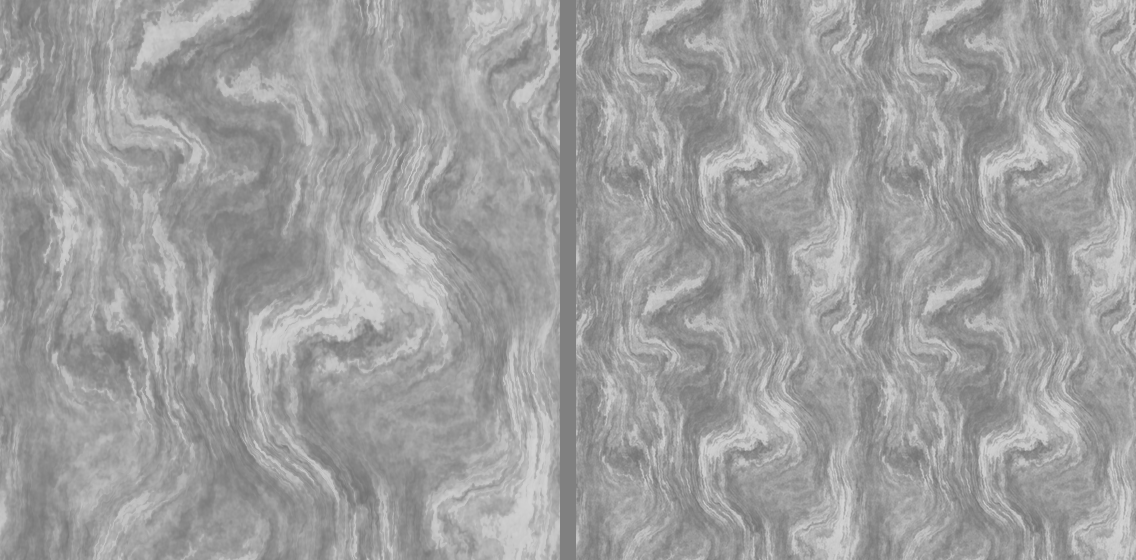
Left: one tile. Right: repeated 2 by 2.
This texture is drawn by a WebGL 2 fragment shader. Its source:

```glsl
#version 300 es
precision highp float;

uniform vec2 u_resolution;
out vec4 fragColor;

// Tone
const float MEAN_GREY = 0.627;
const float GREY_SPREAD = 0.082;
const float SOFT_LIMIT = 0.12;

// Whole numbers of noise cells across the tile
const vec2 BEND_CELLS = vec2(3.0, 3.0);
const vec2 FRAY_CELLS = vec2(24.0, 18.0);
const vec2 CLOUD_CELLS = vec2(6.0, 3.0);
const vec2 STRAND_CELLS = vec2(24.0, 6.0);
const vec2 FIBRE_CELLS = vec2(84.0, 18.0);
const vec2 GRAIN_CELLS = vec2(44.0, 36.0);

// Displacement, in tile widths
const vec2 BEND_AMOUNT = vec2(0.22, 0.07);
const vec2 FRAY_AMOUNT = vec2(0.011, 0.040);

// Layer weights
const float CLOUD_WEIGHT = 3.5;
const float STRAND_WEIGHT = 2.2;
const float FIBRE_WEIGHT = 1.7;
const float GRAIN_WEIGHT = 0.85;
const float FLAKE_WEIGHT = 1.0;

// Integer hash giving a random gradient in [-1, 1]
vec2 hashGradient(vec2 cell, uint seed) {
    uvec3 v = uvec3(uvec2(cell), seed) * 1664525u + 1013904223u;
    v.x += v.y * v.z;
    v.y += v.z * v.x;
    v.z += v.x * v.y;
    v ^= v >> 16u;
    v.x += v.y * v.z;
    v.y += v.z * v.x;
    return vec2(v.xy >> 8u) / 8388608.0 - 1.0;
}

float cornerValue(vec2 cell, vec2 offset, vec2 corner, vec2 cells, uint seed) {
    return dot(hashGradient(mod(cell + corner, cells), seed), offset - corner);
}

// Gradient noise that wraps over the unit square
float wrapNoise(vec2 p, vec2 cells, uint seed) {
    vec2 scaled = p * cells;
    vec2 cell = floor(scaled);
    vec2 f = scaled - cell;
    vec2 blend = f * f * f * (f * (f * 6.0 - 15.0) + 10.0);
    float low = mix(cornerValue(cell, f, vec2(0, 0), cells, seed),
                    cornerValue(cell, f, vec2(1, 0), cells, seed), blend.x);
    float high = mix(cornerValue(cell, f, vec2(0, 1), cells, seed),
                     cornerValue(cell, f, vec2(1, 1), cells, seed), blend.x);
    return mix(low, high, blend.y);
}

float wrapFbm(vec2 p, vec2 cells, int octaves, float gain, uint seed) {
    float sum = 0.0;
    float amplitude = 1.0;
    for (int i = 0; i < octaves; i++) {
        sum += amplitude * wrapNoise(p, cells, seed + uint(i));
        cells *= 2.0;
        amplitude *= gain;
    }
    return sum;
}

vec2 displacement(vec2 p, vec2 cells, int octaves, float gain, uint seed) {
    return vec2(wrapFbm(p, cells, octaves, gain, seed),
                wrapFbm(p, cells, octaves, gain, seed + 10u));
}

void main() {
    vec2 p = gl_FragCoord.xy / u_resolution;

    // Large bends, then ragged breaks that do not follow them
    vec2 flow = p + BEND_AMOUNT * displacement(p, BEND_CELLS, 2, 0.35, 1u);
    vec2 frayed = flow + FRAY_AMOUNT * displacement(p, FRAY_CELLS, 4, 0.7, 31u);

    // Broad light and dark areas with torn edges
    float cloud = wrapFbm(frayed, CLOUD_CELLS, 5, 0.5, 61u);

    // Broken strands and fine fibres, fading out in smooth patches
    float streakiness = smoothstep(-0.3, 0.25, wrapNoise(flow, vec2(5.0, 4.0), 81u) + 0.3 * cloud);
    float strand = wrapFbm(frayed, STRAND_CELLS, 3, 0.65, 101u);
    float fibre = wrapFbm(frayed, FIBRE_CELLS, 2, 0.7, 121u);
    float streaks = STRAND_WEIGHT * strand + FIBRE_WEIGHT * fibre;

    // Bright flakes with crisp edges, sparse and short
    float flake = smoothstep(0.16, 0.30, 0.7 * strand + 0.6 * fibre + 0.4 * cloud);

    // Fine mottling, independent of the flow
    float grain = wrapFbm(p, GRAIN_CELLS, 3, 0.75, 141u);

    float level = CLOUD_WEIGHT * cloud + mix(0.45, 1.2, streakiness) * streaks
                + FLAKE_WEIGHT * (flake * streakiness - 0.12) + GRAIN_WEIGHT * grain;
    level /= sqrt(1.0 + SOFT_LIMIT * level * level);

    fragColor = vec4(vec3(MEAN_GREY + GREY_SPREAD * level), 1.0);
}
```
